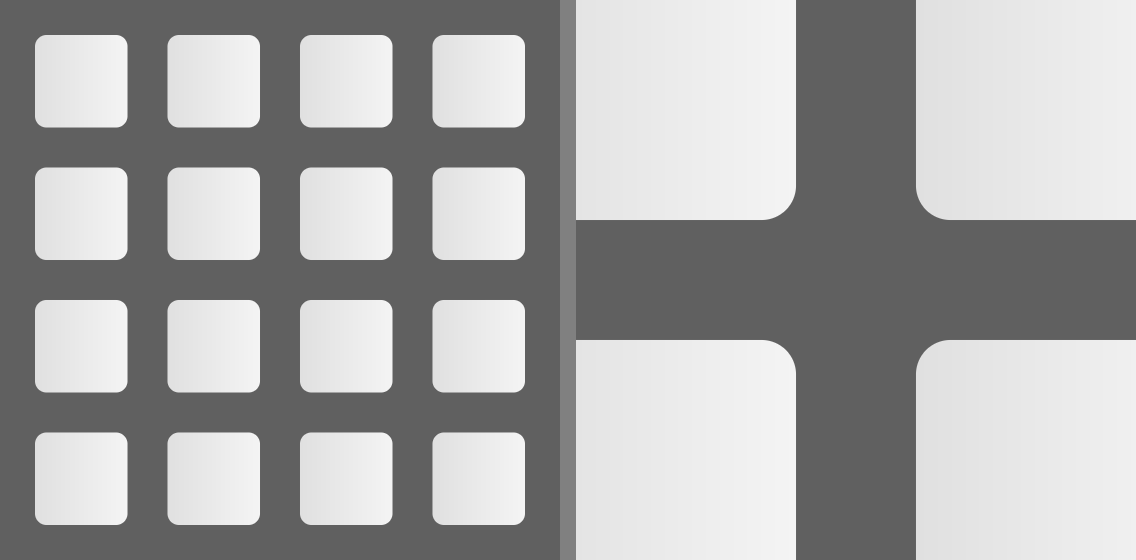
Left: the whole. Right: its middle third, enlarged.
This pattern is drawn by a Shadertoy shader. Its source:

```glsl
// Four by four grid of rounded light tiles, shaded left to right, on dark gray.

float roundedSquare(vec2 p, float halfSize, float radius) {
    vec2 q = abs(p) - halfSize + radius;
    return length(max(q, 0.0)) + min(max(q.x, q.y), 0.0) - radius;
}

void mainImage(out vec4 fragColor, in vec2 fragCoord) {
    vec2 uv = fragCoord / iResolution.xy;
    float pixel = 1.0 / min(iResolution.x, iResolution.y);

    // Repeat around the canvas center, with a gap on the center lines
    float pitch = 0.2366;
    float halfSize = 0.0826;
    vec2 local = (fract((uv - 0.5) / pitch) - 0.5) * pitch;

    // Horizontal gradient restarting in every tile
    float across = clamp(0.5 + 0.5 * local.x / halfSize, 0.0, 1.0);
    vec3 tileColor = vec3(mix(0.878, 0.957, across));

    // Tile over background with a one pixel soft edge
    float dist = roundedSquare(local, halfSize, 0.0205);
    float coverage = clamp(0.5 - dist / pixel, 0.0, 1.0);
    fragColor = vec4(mix(vec3(0.378), tileColor, coverage), 1.0);
}
```
